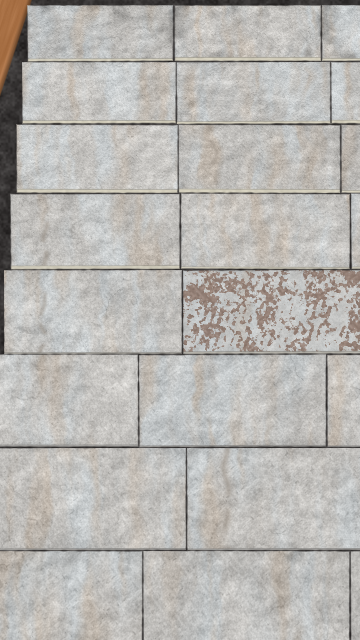
Give the GLSL for this texture, as a Shadertoy shader.

```glsl
// Stone paving slabs laid in eight courses that grow toward the viewer.
// Rows follow a geometric series, columns a widening joint; each slab gets
// hashed gaps, tilt and tone, then streaks, grain, chips and rust from noise.

const float ROW_START = 0.0078;   // top of the first course
const float ROW_HEIGHT = 0.0885;  // height of the first course
const float ROW_GROWTH = 1.105;   // height ratio of successive courses
const float SLAB_WIDTH = 0.230;   // slab width in the first course
const float WIDTH_GROWTH = 1.05;

const vec3 GREY = vec3(0.755, 0.748, 0.735);
const vec3 BLUE_GREY = vec3(0.765, 0.783, 0.79);
const vec3 TAN = vec3(0.735, 0.69, 0.64);
const vec3 RUST = vec3(0.53, 0.43, 0.38);
const vec3 CREAM = vec3(0.86, 0.84, 0.77);
const vec3 SHADOW = vec3(0.19, 0.18, 0.178);
const vec3 WOOD = vec3(0.66, 0.44, 0.27);
const mat2 TURN = mat2(0.8, 0.6, -0.6, 0.8);

float hash(vec2 p) {
    return fract(sin(dot(p, vec2(127.1, 311.7))) * 43758.5);
}

float noise(vec2 p) {
    vec2 i = floor(p), f = fract(p);
    f = f * f * (3.0 - 2.0 * f);
    return mix(mix(hash(i), hash(i + vec2(1, 0)), f.x),
               mix(hash(i + vec2(0, 1)), hash(i + vec2(1, 1)), f.x), f.y);
}

// Octaves are turned to hide the lattice
float fbm(vec2 p) {
    float sum = 0.0, amp = 0.5;
    for (int i = 0; i < 4; i++) {
        p = TURN * p * 2.03 + 17.3;
        sum += amp * noise(p * 0.5);
        amp *= 0.5;
    }
    return sum / 0.9375;
}

// Long vertical veins of two widths
float veins(vec2 p) {
    return 0.6 * noise(p) + 0.4 * noise(p * vec2(2.7, 1.9) + 11.0);
}

// Distance down the canvas of the top of a course
float rowTop(float row) {
    return ROW_START + ROW_HEIGHT * (pow(ROW_GROWTH, row) - 1.0) / (ROW_GROWTH - 1.0);
}

// Slab surface: s spans 2 x 1 over one slab
vec3 stone(vec2 s, vec2 id, float rusty) {
    vec2 q = s + 20.0 * vec2(hash(id + 3.1), hash(id + 7.7));
    vec2 g = TURN * q;

    // Soft mineral bands and cloudy tone
    float sway = 0.9 * fbm(q * 3.0);
    float cool = veins(vec2(q.x * 4.0 + sway, q.y * 0.8));
    float warm = veins(vec2(q.x * 5.0 + sway + 40.0, q.y * 0.9));
    vec3 col = mix(GREY, BLUE_GREY, 0.9 * smoothstep(0.4, 0.75, cool));
    col = mix(col, TAN, 0.75 * smoothstep(0.48, 0.85, warm));
    col *= 0.975 + 0.07 * hash(id + 1.7) + 0.17 * (fbm(q * 3.5 + 5.0) - 0.5);

    // Split-face relief, short ridges, fine grain and pits
    float relief = fbm(q * 8.0) - fbm(q * 8.0 + vec2(0.3, 0.4));
    float ridge = 1.0 - smoothstep(0.0, 0.022, abs(fbm(g * 2.4) - 0.6));
    col += 0.17 * relief - 0.06 * ridge * smoothstep(0.5, 0.75, noise(g * 6.0));
    col += 0.085 * (noise(g * 46.0) - 0.5) + 0.075 * (noise(g * 88.0) - 0.5);
    col -= 0.08 * smoothstep(0.8, 1.0, noise(g * 36.0 + 9.0));

    // Speckled rust on one slab, densest along its far and left sides
    float spots = 0.55 * fbm(g * 24.0) + 0.45 * fbm(g * 6.0 + 31.0);
    float spread = 0.05 * (1.0 - s.y) + 0.03 * abs(s.x - 1.1) - 0.03;
    float patchy = rusty * smoothstep(0.49, 0.58, spots + spread);
    col = mix(col, mix(BLUE_GREY, col, 0.6), rusty);
    col = mix(col, RUST + 0.16 * (noise(g * 42.0) - 0.5), 0.78 * patchy);

    // A thin wandering stain on a few others
    float wander = 0.42 + 0.10 * (noise(vec2(s.y * 5.0, id.y)) - 0.5);
    float stain = exp(-pow((s.x - wander) * 32.0, 2.0)) * step(0.8, hash(id + 5.3));
    return mix(col, TAN * 0.82, 0.5 * stain * smoothstep(0.3, 0.6, noise(q * 8.0)));
}

// Dark ground with grit and a plank across the upper left corner
vec3 ground(vec2 p, float px) {
    vec3 col = SHADOW + 0.2 * (fbm(p * 60.0) - 0.4) + 0.08 * (noise(p * 280.0) - 0.5);
    float plank = (1.0 - p.x / 0.0495 - p.y / 0.15) * 0.047;
    vec3 wood = WOOD + 0.14 * (fbm(vec2(plank * 180.0, p.y * 14.0)) - 0.5);
    wood *= mix(0.65, 1.0, smoothstep(0.0, 0.009, plank));
    return mix(col, wood, smoothstep(-px, px, plank));
}

void mainImage(out vec4 fragColor, in vec2 fragCoord) {
    float px = 1.0 / iResolution.y;
    vec2 p = vec2(fragCoord.x, iResolution.y - fragCoord.y) * px;  // y runs down

    // Find course and slab; the nearest courses alternate their joints
    float row = floor(log(1.0 + (p.y - ROW_START) * (ROW_GROWTH - 1.0) / ROW_HEIGHT) / log(ROW_GROWTH));
    float width = SLAB_WIDTH * pow(WIDTH_GROWTH, row);
    float stagger = step(4.5, row) * mod(row, 2.0);
    float joint = 0.272 + 0.0033 * row - 0.0716 * stagger;
    float column = floor((p.x - joint) / width);
    vec2 id = vec2(column, row);
    vec2 local = p - vec2(joint + column * width, rowTop(row));
    vec2 size = vec2(width, rowTop(row + 1.0) - rowTop(row));
    vec2 s = local / size;

    // Uneven gaps: each side is inset and the long sides tilt slightly
    float tilt = 0.002 * (hash(id + 2.9) - 0.5) * (s.x - 0.5);
    float top = local.y - 0.0002 - 0.0010 * hash(id + 4.1) + tilt;
    float bottom = size.y - local.y - 0.0006 - 0.0010 * hash(id + 6.3) - tilt;
    float left = local.x - 0.0005 - 0.0009 * hash(id + 8.2) - 0.0014 * (s.y - 0.5) * hash(id);
    float right = size.x - local.x - 0.0005 - 0.0012 * hash(id + 9.4);
    float chipped = 0.0010 * (noise(p * 130.0) - 0.5);
    float inside = min(min(top, bottom), min(left, right)) + chipped;
    float slab = smoothstep(-px, px, inside) * step(0.0, row) * step(-1.0, column);

    // Slab face, worn border and the pale front edge, thinner when nearer
    float rusty = step(abs(row - 4.0) + abs(column), 0.5);
    vec3 face = stone(s * vec2(2.0, 1.0), id, rusty);
    face *= 1.0 - 0.10 * exp(-inside * 220.0) * noise(p * 90.0);
    face *= 1.0 - 0.22 * step(row, 0.5) * smoothstep(0.45, 0.7, fbm(p * 45.0)) * exp(-inside * 45.0);
    float lip = mix(0.0056, 0.0026, smoothstep(2.0, 5.0, row)) * (0.6 + 0.5 * hash(id + 11.0));
    vec3 front = mix(CREAM, GREY * 0.88, smoothstep(2.5, 5.0, row)) - 0.07 * noise(p * 200.0);
    front *= 1.0 - 0.25 * smoothstep(0.0015, 0.0, abs(bottom - lip));
    face = mix(front, face, smoothstep(-px, px, bottom - lip));

    fragColor = vec4(clamp(mix(ground(p, px), face, slab), 0.0, 1.0), 1.0);
}
```
